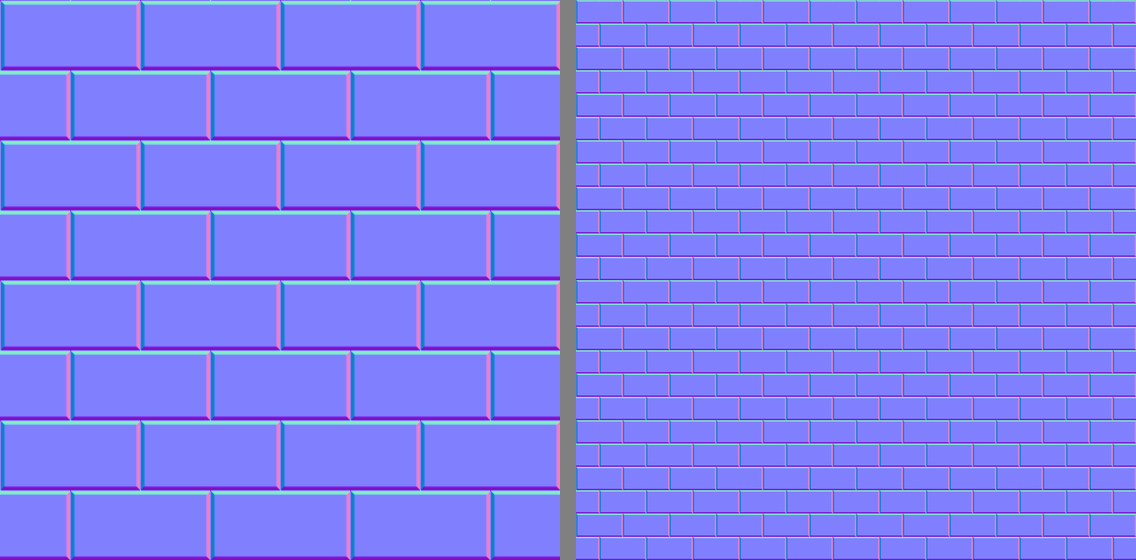
Left: one tile. Right: repeated 3 by 3.
A three.js fragment shader for this texture map:

```glsl
// Tangent-space normal map of a running-bond brick wall with mitred bevels.
// A wrapped height field rises from each joint to a flat brick face; its
// central differences give the slope, which is packed into a normal colour.
varying vec2 vUv;

const vec2 BRICKS = vec2(4.0, 8.0);   // repeats across and down
const float BEVEL = 0.00625;          // bevel width
const float SPACING = 1.0 / 512.0;    // reach of the slope samples
const float STRENGTH = 3.0;           // steepness of the relief

// Distance to the nearest joint; p is measured from the top left.
float jointDistance(vec2 p, vec2 bricks) {
  vec2 cell = p * bricks;
  cell.x += 0.5 * mod(floor(cell.y), 2.0);   // shift every other course
  vec2 f = fract(cell);
  vec2 edge = min(f, 1.0 - f) / bricks;
  return min(edge.x, edge.y);
}

// Height from 0 in the joint to 1 on the brick face.
float brickHeight(vec2 p, vec2 bricks, float bevel) {
  return clamp(jointDistance(p, bricks) / bevel, 0.0, 1.0);
}

// Height change across two sample steps in each direction.
vec2 heightSlope(vec2 p, float spacing) {
  vec2 dx = vec2(spacing, 0.0);
  vec2 dy = vec2(0.0, spacing);
  return vec2(
    brickHeight(p + dx, BRICKS, BEVEL) - brickHeight(p - dx, BRICKS, BEVEL),
    brickHeight(p + dy, BRICKS, BEVEL) - brickHeight(p - dy, BRICKS, BEVEL));
}

// Packs a slope (y running down) into a normal colour with green up.
vec3 normalColour(vec2 slope, float strength) {
  vec3 normal = normalize(vec3(-slope.x * strength, slope.y * strength, 1.0));
  return normal * 0.5 + 0.5;
}

void main() {
  // Joints sit half a sample inside the top and left edges.
  vec2 p = vec2(vUv.x, 1.0 - vUv.y) - 0.5 * SPACING;

  // Green must brighten on upper bevels, where height grows downwards.
  vec2 slope = heightSlope(p, SPACING);
  gl_FragColor = vec4(normalColour(slope, STRENGTH), 1.0);
}
```
